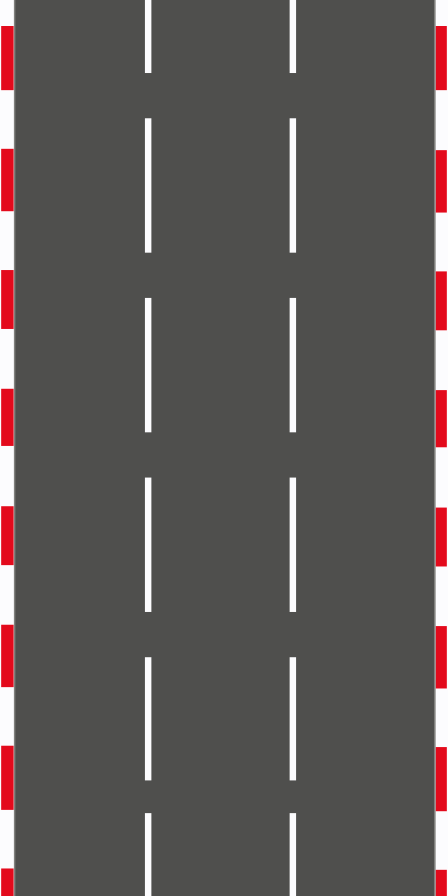
A WebGL 1 fragment shader for this pattern:

```glsl
precision highp float;

uniform vec2 u_resolution;

// Lengths are in canvas widths; the road is two units long.
#define ASPHALT vec3(0.31, 0.31, 0.302)
#define PAINT vec3(0.99, 0.99, 0.995)
#define CURB_RED vec3(0.89, 0.04, 0.11)
#define SEAM_GREY vec3(0.50, 0.50, 0.49)
#define BLOCK_PERIOD 0.2682
#define BLOCK_START 0.0599
#define BLOCK_LENGTH 0.1354
#define DASH_PERIOD 0.401
#define GAP_START 0.2135
#define GAP_LENGTH 0.1010
#define LANE_HALF_WIDTH 0.0072
#define SEAM_WIDTH 0.0028

// Smoothed coverage of the interval [a, b] at position p.
float band(float a, float b, float p, float pixel) {
  return clamp((p - a) / pixel + 0.5, 0.0, 1.0)
       * clamp((b - p) / pixel + 0.5, 0.0, 1.0);
}

// Red curb blocks, with small drifts in position and length.
float curbBlocks(float down, float side, float pixel) {
  float k = floor((down - BLOCK_START + 0.01) / BLOCK_PERIOD);
  float drift = 0.0065 * sin(6.2832 * (k - 0.3) / 6.5);
  float start = BLOCK_START + k * BLOCK_PERIOD + drift;
  start += 0.003 * side * clamp(k, 0.0, 1.0);
  float span = BLOCK_LENGTH + 0.0078 * cos(k * 1.0472);
  return band(start, start + span, down, pixel);
}

// Lane dashes are a solid line cut by gaps; the lowest gap is short and early.
float laneDashes(float down, float pixel) {
  float k = floor((down - GAP_START) / DASH_PERIOD + 0.5);
  float last = step(3.5, k);
  float center = GAP_START + k * DASH_PERIOD - 0.039 * last;
  float halfGap = 0.5 * GAP_LENGTH - 0.014 * last;
  return 1.0 - band(center - halfGap, center + halfGap, down, pixel);
}

void main() {
  vec2 uv = gl_FragCoord.xy / u_resolution;
  vec2 pixel = vec2(1.0, 2.0) / u_resolution;
  float down = 2.0 * (1.0 - uv.y);

  // Two lane lines, mirrored about the middle of the road.
  float lane = abs(abs(uv.x - 0.4922) - 0.1615);
  float laneMask = band(-LANE_HALF_WIDTH, LANE_HALF_WIDTH, lane, pixel.x);
  vec3 color = mix(ASPHALT, PAINT, laneMask * laneDashes(down, pixel.y));

  // Striped curbs on both sides.
  float side = step(0.5, uv.x);
  float edge = min(uv.x, 1.0 - uv.x);
  float curbWidth = mix(0.0315, 0.0285, side);
  color = mix(color, PAINT, band(-1.0, curbWidth, edge, pixel.x));
  float redMask = band(0.0026, curbWidth - 0.001, edge, pixel.x);
  color = mix(color, CURB_RED, redMask * curbBlocks(down, side, pixel.y));

  // Grey seam between curb and asphalt.
  float seam = band(curbWidth - 0.0005, curbWidth + SEAM_WIDTH, edge, pixel.x);
  color = mix(color, SEAM_GREY, seam);

  gl_FragColor = vec4(color, 1.0);
}
```
